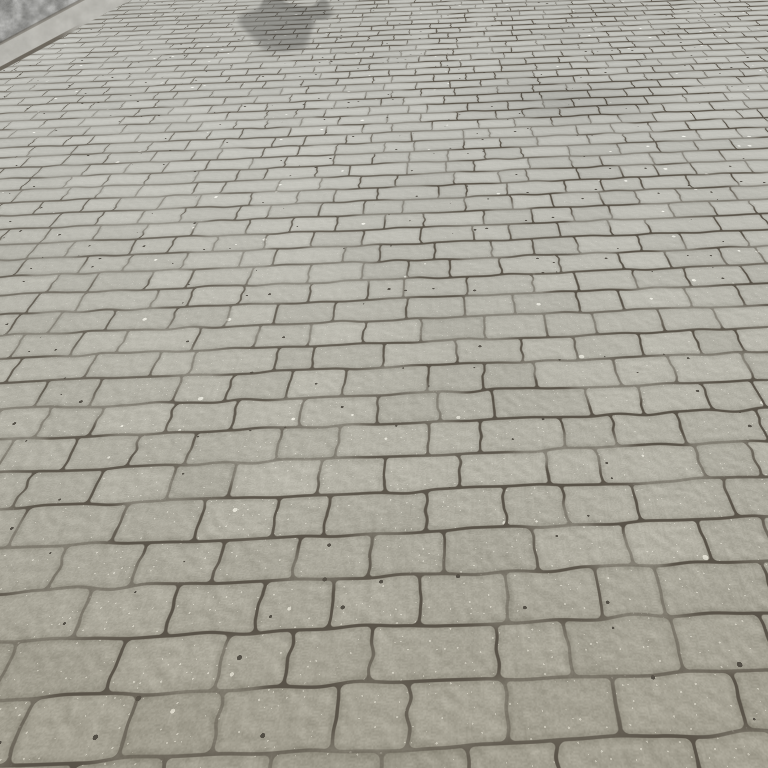
Give the GLSL for this texture, as a Shadertoy shader.

```glsl
// Worn grey stone paving in staggered rows, receding toward a far horizon.

const vec3 STONE_NEAR = vec3(0.635, 0.620, 0.565);
const vec3 STONE_MID  = vec3(0.700, 0.692, 0.648);
const vec3 STONE_FAR  = vec3(0.770, 0.770, 0.745);
const vec3 JOINT      = vec3(0.350, 0.325, 0.285);
const vec3 KERB       = vec3(0.720, 0.715, 0.690);
const vec3 ROAD       = vec3(0.590, 0.590, 0.580);

const float HORIZON = 1.30;           // height of the vanishing line
const float VANISH_X = 0.573;         // where the cross joints converge
const float TILT = 0.04;              // slope of the rows
const float ROW_DENSITY = 18.0;
const float STONE_WIDTH = 0.104;      // mean width at unit depth

float hash(vec2 p) {
    return fract(sin(dot(p, vec2(127.1, 311.7))) * 43758.545);
}

float noise(vec2 p) {
    vec2 i = floor(p), f = fract(p);
    f = f * f * (3.0 - 2.0 * f);
    return mix(mix(hash(i), hash(i + vec2(1, 0)), f.x),
               mix(hash(i + vec2(0, 1)), hash(i + vec2(1, 1)), f.x), f.y);
}

float fbm(vec2 p) {
    float sum = 0.0, amp = 0.5;
    for (int i = 0; i < 4; i++) {
        sum += amp * noise(p);
        p = p * 2.03 + 17.3;
        amp *= 0.5;
    }
    return sum;
}

float roundedBox(vec2 p, vec2 halfSize, float radius) {
    vec2 q = abs(p) - halfSize + radius;
    return length(max(q, 0.0)) + min(max(q.x, q.y), 0.0) - radius;
}

// Jittered position of a cross joint, giving short and long stones
float jointAt(float index, float row) {
    return index + 0.46 * (hash(vec2(index, row)) - 0.5);
}

// One randomly placed dot in some of the cells
float specks(vec2 p, float chance, float radius, float blur) {
    vec2 id = floor(p);
    vec2 centre = 0.25 + 0.5 * vec2(hash(id + 3.1), hash(id + 8.7));
    float r = radius * (0.5 + hash(id + 5.3));
    float dotMask = 1.0 - smoothstep(r - blur, r + blur, length(fract(p) - centre));
    return dotMask * step(hash(id + 1.9), chance);
}

float softEllipse(vec2 p, vec2 radius, float softness) {
    return 1.0 - smoothstep(1.0 - softness, 1.0 + softness, length(p / radius));
}

vec3 paving(vec2 uv, float px) {
    // Perspective: ground.x counts stones, ground.y counts rows
    float depth = HORIZON - uv.y + TILT * (uv.x - 0.52);
    float near = smoothstep(0.35, 1.1, depth);
    vec2 ground = vec2((uv.x - VANISH_X) / (depth * STONE_WIDTH), ROW_DENSITY / depth - 0.14);
    vec2 wobble = vec2(noise(ground * vec2(3.0, 4.0)), noise(ground * vec2(2.3, 1.0) + 40.0)) - 0.5;
    vec2 p = ground + wobble * vec2(0.05, 0.11);

    // Find the stone and its two ends
    float row = floor(p.y);
    p.x += 0.5 * mod(row, 2.0) + 0.5 * hash(vec2(row, 7.0));
    float column = floor(p.x);
    if (p.x < jointAt(column, row)) column -= 1.0;
    else if (p.x >= jointAt(column + 1.0, row)) column += 1.0;
    float left = jointAt(column, row), right = jointAt(column + 1.0, row);

    // Distance to the stone's edge in canvas units
    vec2 cell = vec2(STONE_WIDTH * depth, depth * depth / ROW_DENSITY);
    float gap = 0.0019 * depth;
    vec2 fromCentre = vec2(p.x - 0.5 * (left + right), fract(p.y) - 0.5) * cell;
    vec2 halfSize = 0.5 * vec2(right - left, 1.0) * cell - gap;
    float edge = roundedBox(fromCentre, halfSize, 0.09 * cell.y);

    // Stone colour, with tone per stone, mottling and rough relief
    vec3 color = mix(STONE_NEAR, STONE_MID, smoothstep(0.0, 0.5, uv.y));
    color = mix(color, STONE_FAR, smoothstep(0.4, 0.95, uv.y));
    vec2 grain = ground * vec2(9.0, 5.5);
    float relief = fbm(grain) - fbm(grain + vec2(0.35, 0.45));
    color += 0.035 * (hash(vec2(column, row) + 0.5) - 0.5);
    color += 0.05 * (fbm(uv * 5.0) - 0.47) + relief * mix(0.03, 0.11, near);
    color += (noise(ground * vec2(60.0, 36.0)) - 0.5) * 0.05 * near;
    color -= 0.045 * smoothstep(-0.008 * depth, 0.0, edge);

    // Pale grit and dark pits
    float blur = 0.5 * px / cell.y;
    color += 0.15 * near * specks(ground * vec2(13.0, 8.0), 0.16, 0.10, 4.0 * blur);
    color += 0.20 * specks(ground * vec2(2.0, 1.2) + 9.0, 0.07, 0.06, blur);
    color = mix(color, JOINT * 0.7, 0.8 * specks(ground * vec2(2.4, 1.5), 0.14, 0.05, blur));

    // Joints, uneven in depth and fading with distance
    float joint = smoothstep(-0.8 * px, 0.8 * px, edge) * min(1.0, 2.0 * gap / px + 0.1);
    float wear = mix(0.45, 1.0, smoothstep(0.25, 0.7, noise(ground * vec2(1.3, 1.1) + 5.0)));
    wear *= mix(0.72, 1.0, max(smoothstep(0.2, 0.65, uv.x), near));
    return mix(color, JOINT, joint * wear);
}

void mainImage(out vec4 fragColor, in vec2 fragCoord) {
    vec2 uv = fragCoord / iResolution.xy;
    float px = 1.0 / iResolution.y;
    vec3 color = paving(uv, px);

    // Soft shadows across the far paving
    vec2 ragged = uv + 0.025 * (vec2(noise(uv * 45.0), noise(uv * 45.0 + 20.0)) - 0.5);
    float shadow = max(softEllipse(ragged - vec2(0.36, 0.968), vec2(0.045, 0.035), 0.15),
                       softEllipse(ragged - vec2(0.385, 0.988), vec2(0.04, 0.010), 0.25));
    float haze = softEllipse(uv - vec2(0.73, 0.87), vec2(0.10, 0.02), 0.9);
    color *= 1.0 - 0.23 * shadow - 0.07 * haze;

    // Kerb and road in the upper left corner
    float across = dot(uv - vec2(0.0, 1.0), vec2(0.47, -0.88));
    float rough = fbm(uv * 90.0) - 0.47;
    color = mix(KERB + 0.10 * rough, color, smoothstep(0.080 - px, 0.080 + px, across));
    color = mix(ROAD + 0.40 * rough, color, smoothstep(0.050 - px, 0.050 + px, across));
    float gutter = 1.0 - smoothstep(0.0015, 0.0015 + 1.5 * px, abs(across - 0.079));
    gutter *= 1.0 - smoothstep(0.07, 0.11, uv.x);
    float lip = 1.0 - smoothstep(0.001, 0.001 + 1.5 * px, abs(across - 0.050));
    color = mix(color, JOINT, max(0.8 * gutter, 0.45 * lip));

    fragColor = vec4(clamp(color, 0.0, 1.0), 1.0);
}
```
